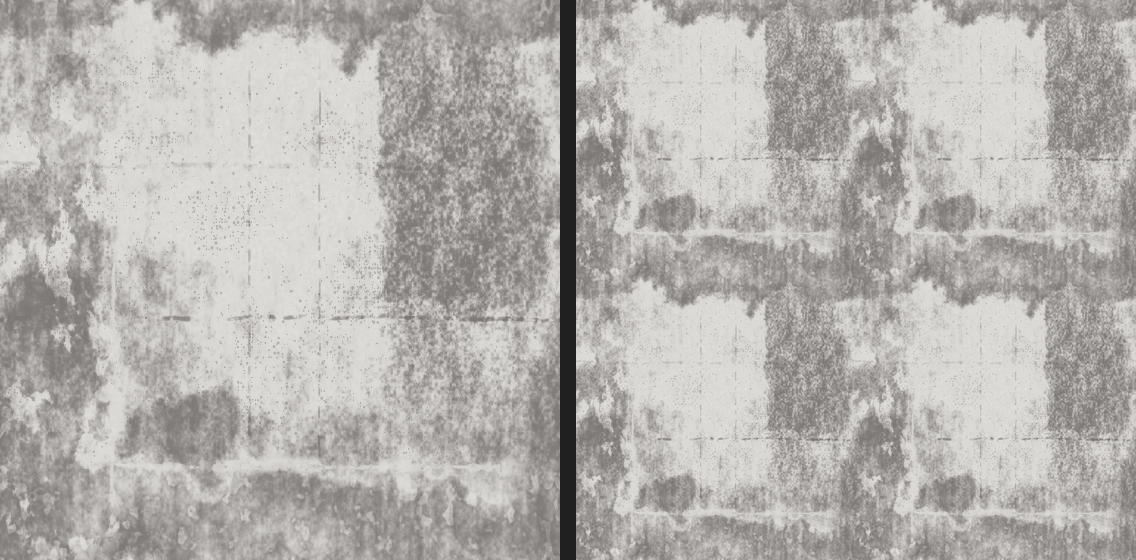
Left: one tile. Right: repeated 2 by 2.
Give the GLSL for this texture, as a Shadertoy shader.

```glsl
// Weathered plaster wall: pale paint worn through to grey concrete, with ragged seams.
// Soft regions set the paint loss; noise breaks them into blotches, streaks and grain.
// Every distance and noise lattice wraps, so the square tiles.

const vec3 PALE_PAINT = vec3(.862, .853, .842);
const vec3 BARE_CONCRETE = vec3(.485, .470, .457);

// Integer hash of a lattice cell, 0 to 1
float hash(ivec2 cell, int seed) {
    uint h = uint(cell.x) * 73856093u ^ uint(cell.y) * 19349663u ^ uint(seed) * 83492791u;
    h = (h ^ (h >> 16)) * 2146121005u;
    h = (h ^ (h >> 15)) * 2221713035u;
    return float((h ^ (h >> 16)) & 65535u) / 65535.;
}

ivec2 wrapCell(ivec2 cell, ivec2 cells) {
    return (cell % cells + cells) % cells;
}

// Value noise with a whole number of cells per tile
float wrapNoise(vec2 uv, ivec2 cells, int seed) {
    vec2 p = uv * vec2(cells), f = fract(p);
    f = f * f * (3. - 2. * f);
    ivec2 a = wrapCell(ivec2(floor(p)), cells);
    ivec2 b = wrapCell(a + 1, cells);
    return mix(mix(hash(a, seed), hash(ivec2(b.x, a.y), seed), f.x),
               mix(hash(ivec2(a.x, b.y), seed), hash(b, seed), f.x), f.y);
}

float fbm(vec2 uv, ivec2 cells, int octaves, int seed) {
    float sum = 0., weight = 1., total = 0.;
    for (int i = 0; i < octaves; i++) {
        sum += weight * wrapNoise(uv, cells, seed + i);
        total += weight;
        weight *= .62;
        cells *= 2;
    }
    return sum / total;
}

// Scattered round pits, one at most per cell
float dots(vec2 uv, ivec2 cells, float density, int seed) {
    vec2 p = uv * vec2(cells);
    ivec2 cell = wrapCell(ivec2(floor(p)), cells);
    vec2 centre = .35 + .3 * vec2(hash(cell, seed), hash(cell, seed + 1));
    float radius = .16 + .2 * hash(cell, seed + 2);
    float edge = smoothstep(radius * .5, radius * 1.3, length(fract(p) - centre));
    return step(hash(cell, seed + 3), density) * (1. - edge);
}

vec2 wrapDistance(vec2 uv, vec2 centre) {
    return abs(fract(uv - centre + .5) - .5);
}

// Soft-edged rectangle: box holds centre and half size
float region(vec2 uv, vec4 box, float soft) {
    vec2 d = 1. - smoothstep(box.zw - soft, box.zw + soft, wrapDistance(uv, box.xy));
    return d.x * d.y;
}

// Share of paint lost, before the noise breaks it up
float wornCover(vec2 uv) {
    float c = .09;
    c = max(c, .65 * region(uv, vec4(.80, .70, .125, .25), .016));
    c = max(c, .65 * region(uv, vec4(.88, .70, .11, .23), .06));
    c = max(c, .50 * region(uv, vec4(.08, .60, .12, .40), .05));
    c = max(c, .76 * region(uv, vec4(.09, .27, .11, .27), .05));
    c = max(c, .70 * region(uv, vec4(.50, .07, .60, .09), .03));
    c = max(c, .84 * region(uv, vec4(.50, .98, .60, .045), .025));
    c = max(c, .86 * region(uv, vec4(.96, .06, .17, .08), .05));
    c = max(c, .48 * region(uv, vec4(.85, .31, .16, .16), .07));
    c = max(c, .76 * region(uv, vec4(.98, .25, .07, .13), .06));
    c = max(c, .68 * region(uv, vec4(.31, .23, .11, .065), .03));
    c = max(c, .44 * region(uv, vec4(.28, .42, .08, .14), .06));
    c = max(c, .50 * region(uv, vec4(.58, .21, .18, .05), .05));
    return max(c, .75 * region(uv, vec4(.143, .86, .03, .03), .012));
}

float thinLine(float dist, float width) {
    return 1. - smoothstep(width * .3, width, dist);
}

void mainImage(out vec4 fragColor, in vec2 fragCoord) {
    vec2 uv = fragCoord / iResolution.xy;

    // Noise layers
    vec2 warp = vec2(fbm(uv, ivec2(8), 6, 11), fbm(uv, ivec2(8), 6, 23)) - .5;
    float blotch = fbm(uv + warp * .06, ivec2(9, 8), 6, 37) - .5;
    float flake = fbm(uv + warp * .05, ivec2(17, 11), 5, 51);
    float streak = fbm(uv, ivec2(64, 9), 3, 67) - .5;
    float grain = fbm(uv, ivec2(190, 150), 2, 83) - .5;
    float mottle = fbm(uv + warp * .02, ivec2(46, 36), 3, 97) - .5;

    // Paint loss: grainy at the right, flaking at the left, smoother in the bare band
    float cover = wornCover(uv + warp * vec2(.10, .20));
    float roughSide = region(uv, vec4(.81, .60, .16, .32), .08);
    float bareBand = region(uv, vec4(.5, .048, .6, .11), .03);
    float leftSide = region(uv, vec4(.10, .42, .10, .42), .06);
    float grainGain = mix(mix(.55, .95, roughSide), .42, bareBand);
    float loss = cover + .75 * blotch + .45 * streak + .5 * mottle + grainGain * grain;
    loss -= leftSide * .48 * smoothstep(.53, .61, flake);
    loss -= bareBand * .35 * smoothstep(.10, .24, mottle + .3 * blotch);
    float stain = smoothstep(.08, 1.12, loss);

    // Pits, clustered where the paint is weak
    vec2 torn = uv + warp * .3;
    float cluster = region(torn, vec4(.43, .60, .05, .035), .05)
                  + region(torn, vec4(.64, .50, .04, .05), .05);
    float density = .03 + .45 * cluster + .25 * smoothstep(0., .25, blotch);
    float pits = max(dots(uv + warp * .01, ivec2(128, 112), density, 103),
                     dots(uv + warp * .01, ivec2(210, 170), density, 109));
    stain += .42 * pits * (1. - bareBand) * (1. - stain);

    // Dark hairline joints
    vec2 ragged = uv + warp * .022, plumb = uv + warp * .006;
    float joints = thinLine(wrapDistance(ragged, vec2(.432)).y, .0055)
                 * region(uv, vec4(.64, .432, .38, .05), .05);
    joints += .35 * thinLine(wrapDistance(ragged, vec2(.705)).y, .006);
    float upright = region(uv, vec4(.5, .53, .35, .34), .06);
    joints += .6 * upright * thinLine(wrapDistance(plumb, vec2(.445)).x, .0035);
    joints += .7 * upright * thinLine(wrapDistance(plumb, vec2(.570)).x, .0028);
    joints *= smoothstep(.38, .66, fbm(uv, ivec2(70), 3, 113));
    stain = min(stain + .65 * joints, 1.);

    // Pale filler ridges
    float width = .004 + .02 * smoothstep(.42, .68, flake);
    float ridges = max(thinLine(wrapDistance(ragged, vec2(.168)).y, width)
                       * region(uv, vec4(.56, .168, .37, .05), .03),
                       thinLine(wrapDistance(ragged, vec2(.203)).x, width)
                       * region(uv, vec4(.203, .29, .05, .26), .03));
    stain *= 1. - .8 * ridges * smoothstep(-.25, .05, mottle + grain);

    vec3 wall = mix(PALE_PAINT, BARE_CONCRETE, stain) + .055 * grain;
    fragColor = vec4(wall, 1.);
}
```
